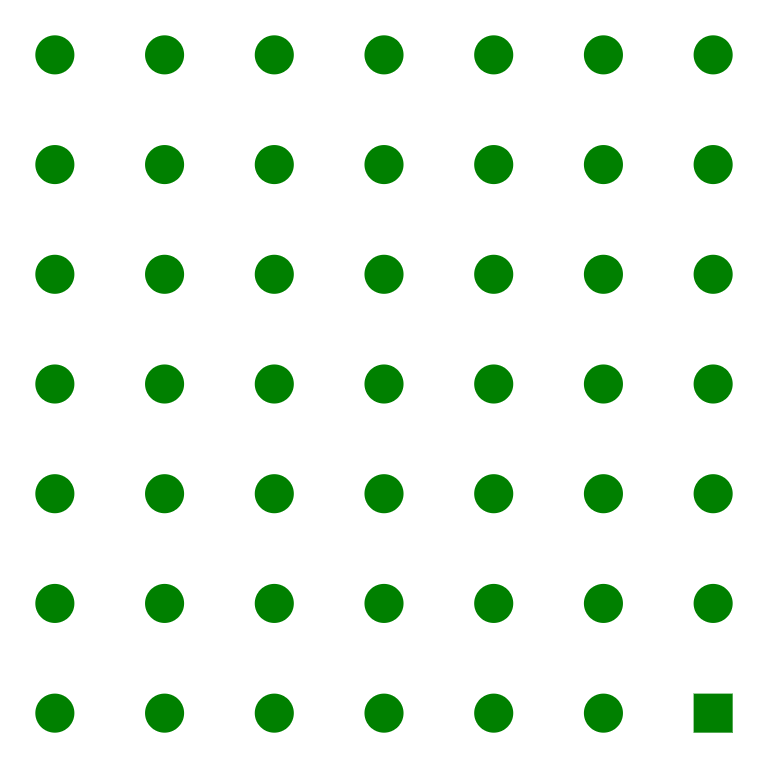
Write a WebGL 1 fragment shader that draws this pattern.

```glsl
precision highp float;

// A seven by seven grid of green discs on white, one disc per cell.
// The cell in the lower right corner holds a square of the same width.
// Each shape is a signed distance, smoothed over about one pixel.

uniform vec2 u_resolution;

#define REPEATS 7.0
#define HALF_WIDTH 0.178
#define SQUARE_CELL vec2(6.0, 0.0)
#define SHAPE_COLOR vec3(0.0, 0.502, 0.0)
#define GROUND_COLOR vec3(1.0)

float discDistance(vec2 p, float radius) {
    return length(p) - radius;
}

float squareDistance(vec2 p, float halfSide) {
    vec2 d = abs(p) - halfSide;
    return length(max(d, 0.0)) + min(max(d.x, d.y), 0.0);
}

void main() {
    // Split the canvas into cells, each centred on its shape
    vec2 grid = gl_FragCoord.xy / u_resolution * REPEATS;
    vec2 cell = floor(grid);
    vec2 local = fract(grid) - 0.5;

    // Choose the shape for this cell
    vec2 offset = abs(cell - SQUARE_CELL);
    bool isSquare = max(offset.x, offset.y) < 0.5;
    float dist = isSquare ? squareDistance(local, HALF_WIDTH)
                          : discDistance(local, HALF_WIDTH);

    // Smooth the edge over one pixel, measured in cells
    float pixel = REPEATS / min(u_resolution.x, u_resolution.y);
    float coverage = clamp(0.5 - dist / pixel, 0.0, 1.0);

    gl_FragColor = vec4(mix(GROUND_COLOR, SHAPE_COLOR, coverage), 1.0);
}
```
